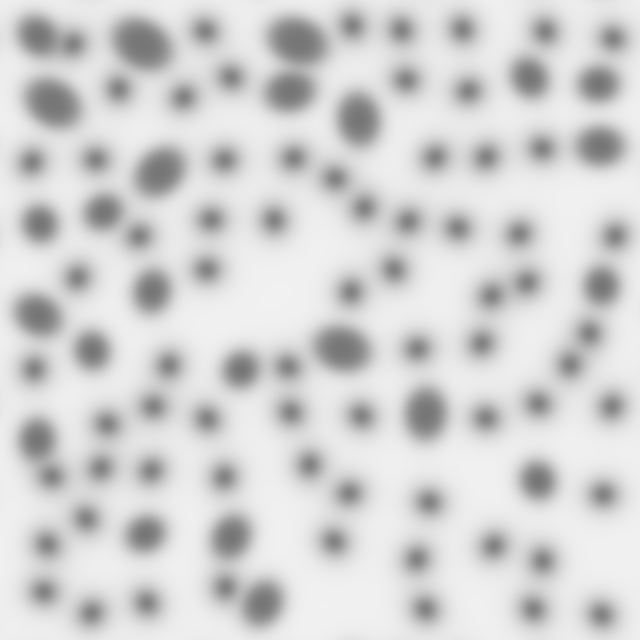
A three.js fragment shader for this pattern:

```glsl
// Soft dark spots scattered over a pale ground: many small blurred dots and
// some larger, slightly oval ones. Each cell of a wrapping grid owns one spot,
// which is jittered, pushed away from its neighbours and kept off the tile edge.

varying vec2 vUv;

const float GRID = 10.0;            // cells across the tile
const float CELL_COUNT = 101.0;     // prime just above GRID * GRID
const float EMPTY_RANK = 6.5;       // ranks below this leave a cell empty
const float LARGE_RANK = 76.5;      // ranks above this make a large spot

// Lengths below are in cells
const float JITTER = 0.39;
const float MAX_SHIFT = 0.5;
const float MIN_GAP = 0.8;
const float GAP_PER_RADIUS = 0.6;
const float EDGE_INSET = 0.38;
const float INSET_PER_RADIUS = 0.6;
const float INSET_VARIATION = 0.12;
const float LARGE_RADIUS_MIN = 0.26;
const float LARGE_RADIUS_MAX = 0.43;
const float SMALL_BLUR = 0.237;
const float LARGE_BLUR = 0.17;
const float MIN_STRETCH = 1.03;
const float MAX_STRETCH = 1.15;

const float GROUND = 0.944;
const float SMALL_DEPTH = 0.43;
const float LARGE_DEPTH = 0.482;

// The half keeps whole numbers clear of rounding at the wrap
vec2 wrapCell(vec2 cell) {
  return floor(mod(cell + 0.5, GRID));
}

vec2 hash2(vec2 p) {
  vec3 q = fract(p.xyx * vec3(0.1031, 0.1030, 0.0973));
  q += dot(q, q.yzx + 33.33);
  return fract((q.xx + q.yz) * q.zy);
}

float wholeMod(float n) {
  return floor(mod(n + 0.5, CELL_COUNT));
}

// Cubing modulo a prime shuffles the cells, so the share of each size is exact
float cellRank(vec2 cell) {
  float i = cell.x + GRID * cell.y + 1.0;
  return wholeMod(29.0 * wholeMod(i * wholeMod(i * i)));
}

// 0 to 1 among the large spots, negative for small ones
float largeness(float rank) {
  return (rank - LARGE_RANK) / (CELL_COUNT - LARGE_RANK);
}

float spotRadius(float rank) {
  float size = largeness(rank);
  return size < 0.0 ? 0.0 : mix(LARGE_RADIUS_MIN, LARGE_RADIUS_MAX, size * size);
}

vec2 jitter(vec2 cell) {
  return (hash2(cell + 17.0) * 2.0 - 1.0) * JITTER;
}

// Centre of a spot in the tile, pushed off its neighbours and the tile edge
vec2 spotCentre(vec2 cell, float radius) {
  vec2 start = jitter(cell);
  vec2 shift = start;
  for (int y = -1; y <= 1; y++) {
    for (int x = -1; x <= 1; x++) {
      if (x == 0 && y == 0) continue;
      vec2 toNext = vec2(float(x), float(y));
      vec2 next = wrapCell(cell + toNext);
      vec2 away = start - toNext - jitter(next);
      float gap = MIN_GAP + GAP_PER_RADIUS * (radius + spotRadius(cellRank(next)));
      float dist = max(length(away), 0.001);
      shift += away / dist * max(gap - dist, 0.0) * 0.5;
    }
  }
  vec2 centre = cell + 0.5 + clamp(shift, -MAX_SHIFT, MAX_SHIFT);
  vec2 inset = EDGE_INSET + INSET_PER_RADIUS * radius
    + INSET_VARIATION * hash2(cell + 43.0);
  return clamp(centre, inset, GRID - inset);
}

float hypCos(float x) {
  return 0.5 * (exp(x) + exp(-x));
}

// Bell for radius 0, plateau with soft edges for larger radii
float softDisc(float dist, float radius, float blur) {
  float rim = hypCos(2.0 * radius / blur);
  return (1.0 + rim) / (hypCos(2.0 * dist / blur) + rim);
}

float spotDarkness(vec2 p, vec2 gridCell) {
  vec2 cell = wrapCell(gridCell);
  float rank = cellRank(cell);
  if (rank < EMPTY_RANK) return 0.0;
  float radius = spotRadius(rank);
  float size = largeness(rank);
  float isLarge = step(0.0, size);
  vec2 offset = p - (gridCell - cell) - spotCentre(cell, radius);

  // Larger spots are longer, each in its own direction
  float angle = hash2(cell + 61.0).x * 3.14159;
  float stretch = mix(MIN_STRETCH, MAX_STRETCH, max(size, 0.0));
  vec2 axis = vec2(cos(angle), sin(angle));
  vec2 local = vec2(dot(offset, axis), dot(offset, vec2(-axis.y, axis.x)));
  local *= vec2(1.0 / stretch, stretch);
  return softDisc(length(local), radius, mix(SMALL_BLUR, LARGE_BLUR, isLarge))
    * mix(SMALL_DEPTH / LARGE_DEPTH, 1.0, isLarge);
}

void main() {
  vec2 p = vUv * GRID;
  float clear = 1.0;
  for (int y = -1; y <= 1; y++)
    for (int x = -1; x <= 1; x++)
      clear *= 1.0 - spotDarkness(p, floor(p) + vec2(float(x), float(y)));
  gl_FragColor = vec4(vec3(GROUND - LARGE_DEPTH * (1.0 - clear)), 1.0);
}
```
